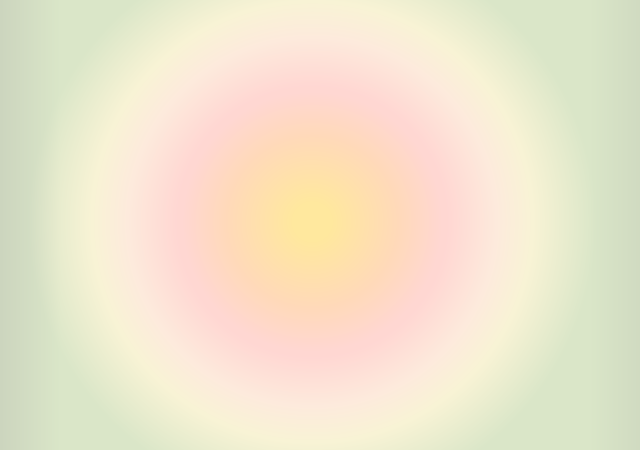
A WebGL 1 fragment shader for this background:

```glsl
precision highp float;
// Soft pastel radial glow, yellow through pink and cream to sage green, with dimmed sides.
uniform vec2 u_resolution;

// Linear ramp from 0 at a to 1 at b
float ramp(float a, float b, float x) {
  return clamp((x - a) / (b - a), 0.0, 1.0);
}

// Colour of the glow at a distance from its centre, in canvas heights
vec3 glowColor(float radius) {
  vec3 yellow = vec3(1.0, 0.908, 0.62);
  vec3 peach = vec3(1.0, 0.852, 0.725);
  vec3 pink = vec3(1.0, 0.842, 0.825);
  vec3 blush = vec3(0.992, 0.918, 0.863);
  vec3 cream = vec3(0.973, 0.953, 0.835);
  vec3 sage = vec3(0.855, 0.902, 0.784);

  vec3 color = mix(yellow, peach, ramp(0.045, 0.19, radius));
  color = mix(color, pink, ramp(0.19, 0.29, radius));
  color = mix(color, blush, ramp(0.30, 0.41, radius));
  color = mix(color, cream, ramp(0.41, 0.49, radius));
  return mix(color, sage, ramp(0.49, 0.63, radius));
}

void main() {
  vec2 uv = gl_FragCoord.xy / u_resolution;
  vec2 fromCenter = uv - vec2(0.488, 0.507);
  fromCenter.x *= u_resolution.x / u_resolution.y;
  vec3 color = glowColor(length(fromCenter));

  // Greyish shade along the left and right sides
  float leftShade = 1.0 - ramp(0.0, 0.095, uv.x);
  float rightShade = ramp(0.92, 1.0, uv.x);
  color *= 1.0 - vec3(0.065, 0.075, 0.05) * leftShade;
  color *= 1.0 - vec3(0.045, 0.05, 0.035) * rightShade;

  gl_FragColor = vec4(color, 1.0);
}
```
